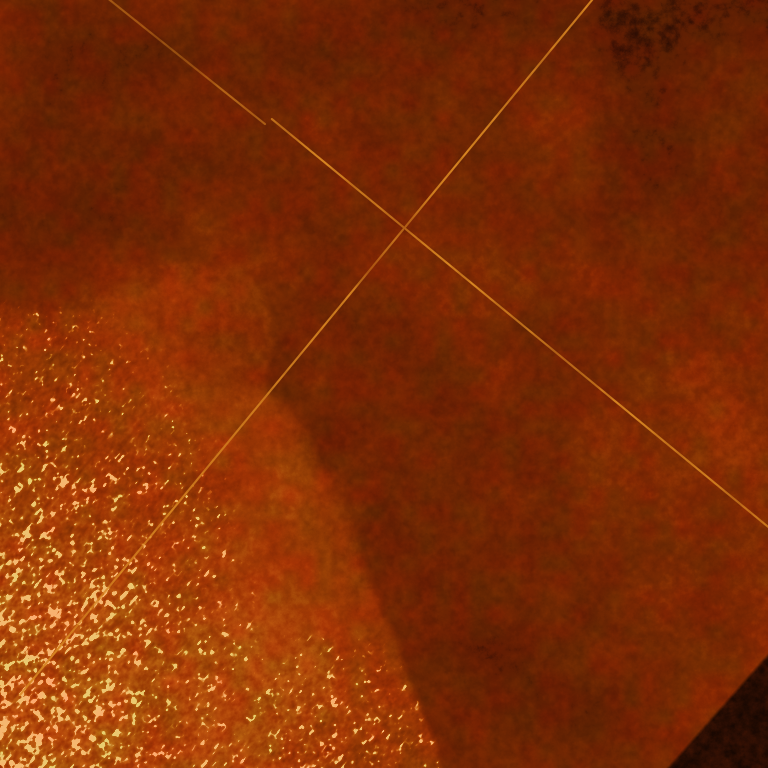
Reproduce this texture procedurally as a WebGL 2 fragment shader.

```glsl
#version 300 es
precision highp float;
// Burnished copper-brown leather with crossed gold seams, soft shadows and raking glints.
#define SEAM_HALF_WIDTH 0.0013
#define BASE_TONE 0.43
#define LIT_TONE 0.25
#define MOTTLE 0.30
#define GRAIN 0.30
#define GLINT_SCALE 165.0

uniform vec2 u_resolution;
out vec4 outColor;

const int BLOBS = 12;
// Soft light and shade: centre, radius, amount
const vec4 shade[BLOBS] = vec4[](
  vec4(0.14, 0.88, 0.14, -0.15), vec4(0.04, 0.71, 0.13, -0.15),
  vec4(0.47, 0.94, 0.20, -0.10), vec4(0.92, 1.00, 0.22, -0.11),
  vec4(0.54, 0.45, 0.13, -0.08), vec4(0.50, 0.25, 0.10, -0.12),
  vec4(0.68, 0.10, 0.15, -0.17), vec4(0.96, 0.40, 0.18, 0.13),
  vec4(0.70, 0.84, 0.09, 0.05), vec4(0.00, 0.12, 0.22, 0.20),
  vec4(0.34, 0.08, 0.20, 0.12), vec4(0.24, 0.66, 0.12, 0.06));

float hash(vec2 p) {
  vec3 q = fract(vec3(p.xyx) * 0.1031);
  q += dot(q, q.yzx + 33.33);
  return fract((q.x + q.y) * q.z);
}

float noise(vec2 p) {
  vec2 i = floor(p), f = fract(p);
  f = f * f * (3.0 - 2.0 * f);
  return mix(mix(hash(i), hash(i + vec2(1, 0)), f.x),
             mix(hash(i + vec2(0, 1)), hash(i + vec2(1, 1)), f.x), f.y);
}

float fbm(vec2 p) {
  float sum = 0.0, amp = 0.5;
  for (int i = 0; i < 5; i++) {
    sum += amp * noise(p);
    p = mat2(1.6, 1.2, -1.2, 1.6) * p + 7.3;
    amp *= 0.55;
  }
  return sum;
}

float segmentDist(vec2 p, vec2 a, vec2 b) {
  vec2 d = b - a;
  return length(p - a - d * clamp(dot(p - a, d) / dot(d, d), 0.0, 1.0));
}

// Tone 0..1.25 from deep umber to pale gold
vec3 copperRamp(float t) {
  vec3 c = mix(vec3(0.18, 0.05, 0.01), vec3(0.38, 0.12, 0.01), smoothstep(0.0, 0.25, t));
  c = mix(c, vec3(0.49, 0.16, 0.01), clamp((t - 0.25) * 4.0, 0.0, 1.0));
  c = mix(c, vec3(0.63, 0.23, 0.02), clamp((t - 0.50) * 4.0, 0.0, 1.0));
  c = mix(c, vec3(0.76, 0.38, 0.07), clamp((t - 0.75) * 4.0, 0.0, 1.0));
  return mix(c, vec3(0.95, 0.74, 0.44), clamp((t - 1.0) * 4.0, 0.0, 1.0));
}

// Lit area: curved lower edge, fainter rounded lobe above, feathered top
float litMask(vec2 p) {
  float lower = 0.577 - 0.33 * p.y - 0.21 * p.y * p.y;
  float lobe = 0.358 - 5.0 * (p.y - 0.56) * (p.y - 0.56);
  float upper = smoothstep(0.47, 0.52, p.y);
  float edge = mix(lower, lobe, upper);
  float soft = mix(0.006, 0.022, smoothstep(0.1, 0.45, p.y)) * (1.0 - 0.7 * upper);
  float top = 0.61 + 0.05 * smoothstep(0.05, 0.28, p.x);
  float side = 1.0 - smoothstep(-soft, soft, p.x - edge);
  float fade = mix(1.0, 0.55, upper * smoothstep(0.12, 0.34, p.x));
  return side * fade * (1.0 - smoothstep(-0.05, 0.035, p.y - top));
}

void main() {
  vec2 p = gl_FragCoord.xy / u_resolution;
  float px = 1.0 / min(u_resolution.x, u_resolution.y);
  float mottle = fbm(p * 14.0 + 3.0) - 0.56;
  float grain = fbm(p * 110.0) - 0.56;
  vec2 wobbled = p + 0.006 * (vec2(noise(p * 30.0), noise(p * 30.0 + 50.0)) - 0.5);
  float lit = litMask(wobbled);

  // Broad tone
  float tone = BASE_TONE + 0.03 + LIT_TONE * lit;
  for (int i = 0; i < BLOBS; i++) {
    vec2 d = (p - shade[i].xy) / shade[i].z;
    tone += shade[i].w * exp(-dot(d, d));
  }
  float sideShadow = smoothstep(0.76, 0.79, wobbled.x) * smoothstep(0.56, 0.82, p.y)
                   * (1.0 - 0.5 * smoothstep(0.80, 1.0, p.x));
  tone -= 0.12 * sideShadow + 0.09 * smoothstep(0.90, 1.0, p.y) * smoothstep(0.3, 0.6, p.x);
  tone += MOTTLE * mottle * mix(1.0, 0.6, lit) + GRAIN * grain;

  // Fine slanted glints on the glossy side
  float gloss = max(1.0 - length((p - vec2(0.0, 0.10)) / vec2(0.36, 0.58)),
                    0.60 - length((p - vec2(0.42, 0.0)) / vec2(0.36, 0.32)));
  gloss = clamp(gloss, 0.0, 1.0) * lit;
  vec2 slant = mat2(0.77, 0.64, -0.64, 0.77) * p;
  vec2 g = vec2(slant.x * 1.2, slant.y * 0.85) * GLINT_SCALE;
  float relief = 0.6 * noise(g) + 0.4 * noise(g * 1.7 + 11.0);
  float spark = smoothstep(0.0, 0.24, relief - mix(0.82, 0.52, sqrt(gloss)));
  tone += sqrt(gloss) * 0.55 * (relief - 0.5) + 0.6 * spark * smoothstep(0.0, 0.12, gloss);
  vec3 color = copperRamp(tone);
  color *= 1.0 + vec3(0.10, -0.22, 0.0) * (noise(p * 45.0 + 20.0) - 0.5);

  // Dark corner beyond the panel edge
  float corner = dot(p - vec2(0.87, 0.0), vec2(0.749, -0.662));
  vec3 cornerColor = vec3(0.16, 0.05, 0.01) * (1.0 + 1.2 * grain);
  color = mix(color, cornerColor, smoothstep(-0.003, 0.003, corner));

  // Gold seams, thinned and dimmed by wear
  float bright = min(segmentDist(p, vec2(0.026, 0.095), vec2(0.775, 1.005)),
                     segmentDist(p, vec2(0.354, 0.845), vec2(1.005, 0.310)));
  float faint = segmentDist(p, vec2(0.138, 1.004), vec2(0.345, 0.8385));
  float w = SEAM_HALF_WIDTH;
  float seam = max(1.0 - smoothstep(w - 0.6 * px, w + 0.7 * px, bright),
                   0.65 * (1.0 - smoothstep(w - 0.6 * px, w + 0.7 * px, faint)));
  float wear = 0.55 + 0.35 * noise(p * 24.0 + 9.0) + 0.2 * noise(p * 130.0);
  wear *= 1.0 - 0.45 * exp(-900.0 * dot(p - vec2(0.488, 0.656), p - vec2(0.488, 0.656)));
  color = mix(color, vec3(0.84, 0.52, 0.13), seam * min(wear, 1.0));
  outColor = vec4(clamp(color, 0.0, 1.0), 1.0);
}
```
